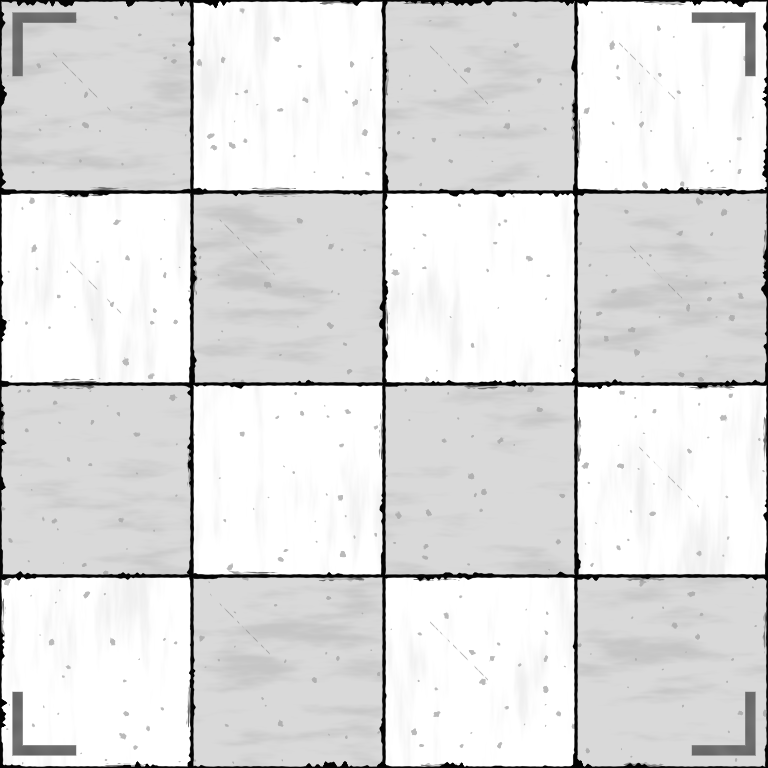
This pattern is drawn by a WebGL 1 fragment shader. Its source:

```glsl
precision highp float;
uniform vec2 u_resolution;

const float TILES = 4.0;
const float LINE_HALF = 0.0021;
const float CHIP_DEPTH = 0.0065;
const float SMUDGE_HALF_LENGTH = 0.024;
const float SMUDGE_HALF_WIDTH = 0.0055;
const float SPECK_GRID = 32.0;
const float SPECK_DENSITY = 0.43;
const float BRACKET_INSET = 0.0162;
const float BRACKET_LENGTH = 0.083;
const float BRACKET_THICKNESS = 0.0135;
const float GREY_TILE = 0.852;
const float WHITE_TILE = 1.0;
const float SPECK_TONE = 0.69;
const float SMUDGE_TONE = 0.4;
const float BRACKET_TONE = 0.42;
const float INK_TONE = 0.01;

vec2 hash2(vec2 c) {
  vec3 q = fract((c.xyx + 1.7) * vec3(0.1031, 0.1030, 0.0973));
  q += dot(q, q.yzx + 33.33);
  return fract((q.xx + q.yz) * q.zy);
}

float cornerSlope(vec2 cell, vec2 offset, vec2 period) {
  float angle = 6.2832 * hash2(mod(cell + offset, period)).x;
  return angle;
}

// Gradient noise that wraps after a whole number of cells
float gradientNoise(vec2 x, vec2 period) {
  vec2 cell = floor(x), f = x - cell;
  vec2 w = f * f * f * (f * (f * 6.0 - 15.0) + 10.0);
  vec4 a = vec4(cornerSlope(cell, vec2(0.0), period), cornerSlope(cell, vec2(1.0, 0.0), period),
                cornerSlope(cell, vec2(0.0, 1.0), period), cornerSlope(cell, vec2(1.0), period));
  vec4 g = cos(a) * (f.x - vec4(0.0, 1.0, 0.0, 1.0)) + sin(a) * (f.y - vec4(0.0, 0.0, 1.0, 1.0));
  vec2 rows = mix(g.xz, g.yw, w.x);
  return 1.4 * mix(rows.x, rows.y, w.y);
}

float fractalNoise(vec2 p, vec2 frequency) {
  float sum = 0.0, gain = 0.55;
  for (int i = 0; i < 4; i++) {
    sum += gain * gradientNoise(p * frequency, frequency);
    frequency *= 2.0;
    gain *= 0.55;
  }
  return sum;
}

float cover(float d, float px) {
  return 1.0 - smoothstep(-px, px, d);
}

// Scattered oval specks with uneven rims
float specks(vec2 p, float px) {
  vec2 g = p * SPECK_GRID, home = floor(g);
  float rim = 1.0 + 0.45 * gradientNoise(p * 256.0, vec2(256.0));
  float mask = 0.0;
  for (int j = -1; j <= 1; j++) {
    for (int i = -1; i <= 1; i++) {
      vec2 cell = home + vec2(float(i), float(j));
      vec2 id = mod(cell, SPECK_GRID);
      vec2 place = hash2(id), shape = hash2(id + 57.0);
      float present = step(hash2(id + 113.0).x, SPECK_DENSITY);
      vec2 d = g - cell - 0.5 - 0.9 * (place - 0.5);
      float c = cos(6.2832 * shape.x), s = sin(6.2832 * shape.x);
      d = vec2(c * d.x + s * d.y, (c * d.y - s * d.x) * (1.1 + 0.5 * place.x));
      float radius = mix(0.035, 0.16, shape.y * shape.y) * rim;
      mask = max(mask, present * cover((length(d) - radius) / SPECK_GRID, px));
    }
  }
  return mask;
}

// Worn grid line: x is black ink, y is the grey smudge beside it
vec2 wornLine(float across, float along, float seed, float px) {
  float index = floor(across * TILES + 0.5), id = mod(index, TILES);
  float s = across - index / TILES, d = abs(s);
  float row = seed + id * 4.0 + step(0.0, s) * 2.0 + 0.5;
  float border = 1.0 - step(0.5, id);
  float segment = floor(along * TILES), t = fract(along * TILES) / TILES;
  vec2 h = hash2(vec2(segment, row + 71.0));

  float patches = smoothstep(0.24, 0.5, gradientNoise(vec2(along * 24.0, row), vec2(24.0, 64.0)) + 0.07 * border);
  float ragged = gradientNoise(vec2(along * 160.0, row), vec2(160.0, 64.0));
  float stub = cover(t - 0.035 * h.y, 0.002) * step(0.5, h.x) * 0.0016;
  float halfWidth = LINE_HALF + 0.0005 * ragged + stub
                  + CHIP_DEPTH * patches * clamp(0.3 + ragged, 0.0, 1.0) * (0.6 + 0.4 * border);
  float ink = cover(d - halfWidth, px);

  float u = abs(t - mix(0.05, 0.2, h.y)) / SMUDGE_HALF_LENGTH;
  float bristles = gradientNoise(vec2(along * 48.0, across * 560.0), vec2(48.0, 560.0));
  float body = cover(u - 1.0 - 0.5 * bristles, 0.08)
             * cover(d - SMUDGE_HALF_WIDTH * (1.0 + 0.4 * ragged), px);
  float smudge = body * step(0.58, h.x) * clamp(0.5 + 0.9 * bristles, 0.1, 0.95);
  return vec2(ink, smudge);
}

void main() {
  vec2 p = gl_FragCoord.xy / u_resolution;
  float px = 0.75 / min(u_resolution.x, u_resolution.y);
  vec2 tile = floor(p * TILES), local = fract(p * TILES);
  float grey = mod(tile.x + tile.y, 2.0);
  vec2 tileHash = hash2(tile + 31.0);

  // Tiles with stains: horizontal on grey, vertical on white
  float streaks = fractalNoise(p, mix(vec2(40.0, 6.0), vec2(8.0, 36.0), grey));
  float patches = gradientNoise(p * 7.0 + 0.3, vec2(7.0));
  float stain = smoothstep(0.0, 0.75, streaks + 0.5 * patches + 0.15 * (tileHash.x - 0.3));
  float tone = mix(WHITE_TILE, GREY_TILE, grey) - mix(0.06, 0.075, grey) * stain;

  tone = mix(tone, SPECK_TONE + 0.04 * (1.0 - grey), specks(p, px));

  // Faint dotted scratches on tile diagonals
  float scratch = cover(abs(local.x + local.y - 1.0) / (TILES * 1.414) - 0.0005, px);
  float start = mix(0.08, 0.4, tileHash.y);
  scratch *= step(start, local.x) * step(local.x, start + 0.32) * step(0.5, tileHash.x);
  scratch *= smoothstep(-0.1, 0.3, gradientNoise(vec2(p.x * 220.0, 0.5), vec2(220.0, 8.0)));
  tone = mix(tone, 0.5, 0.6 * scratch);

  // Corner brackets
  vec2 q = min(p, 1.0 - p) - BRACKET_INSET;
  float near = min(q.x, q.y), far = max(q.x, q.y);
  float bracket = max(max(-near, far - BRACKET_LENGTH), near - BRACKET_THICKNESS);
  float fade = 0.05 * gradientNoise(p * 40.0, vec2(40.0));
  tone = mix(tone, BRACKET_TONE + fade, cover(bracket, px));

  // Grid lines and their wear
  vec2 wear = max(wornLine(p.x, p.y, 0.0, px), wornLine(p.y, p.x, 24.0, px));
  tone = mix(tone, SMUDGE_TONE, wear.y);
  tone = mix(tone, INK_TONE, wear.x);
  gl_FragColor = vec4(vec3(tone), 1.0);
}
```
